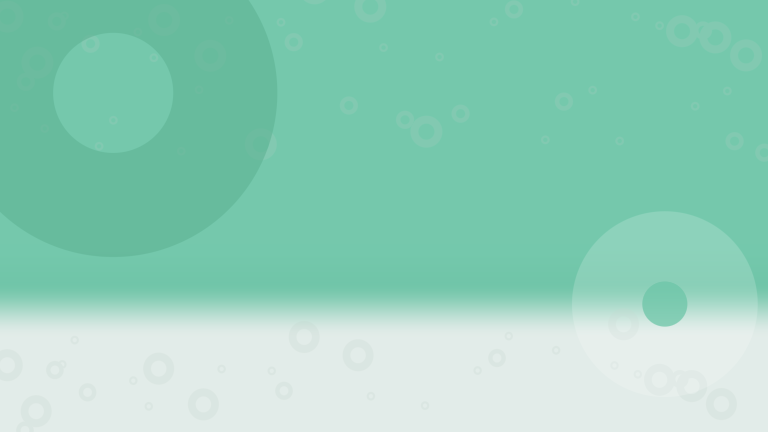
Give the GLSL for this background, as a WebGL 2 fragment shader.

```glsl
#version 300 es
precision highp float;
// Mint field fading to a pale floor, with two large annuli and scattered faint rings.

uniform vec2 u_resolution;
out vec4 fragColor;

const vec3 MINT = vec3(0.457, 0.786, 0.676);
const vec3 MINT_LOW = vec3(0.440, 0.772, 0.660);
const vec3 PALE = vec3(0.886, 0.925, 0.912);
const vec3 DEEP_MINT = vec3(0.367, 0.696, 0.574);
const vec3 RING_GREY = vec3(0.730, 0.800, 0.770);
const float TAU = 6.2831853;
const int RING_COUNT = 48;

float hash(float n) {
  return fract(sin(n * 127.1 + 3.7) * 4375.85);
}

// Coverage of a disc with a soft edge
float disc(vec2 p, vec2 centre, float radius, float soft) {
  return 1.0 - smoothstep(-soft, soft, length(p - centre) - radius);
}

// Coverage of a disc with a round hole
float annulus(vec2 p, vec2 centre, float outer, float inner, float soft) {
  return disc(p, centre, outer, soft) * (1.0 - disc(p, centre, inner, soft));
}

// One band of rings in three sizes, sparser in the middle; y runs downward
float ringBand(vec2 p, float width, float soft) {
  float cover = 0.0;
  for (int i = 0; i < RING_COUNT; i++) {
    float n = float(i);
    float u = fract(n * 0.618034 + 0.07);
    float x = (u - 0.05 * sin(TAU * u)) * width;
    float y = mix(-0.06, 0.36, hash(n));
    float outer = i % 4 == 0 ? 0.037 : (i % 4 == 1 ? 0.021 : 0.010);
    cover = max(cover, annulus(p, vec2(x, y), outer, outer * 0.5, soft));
  }
  return cover;
}

vec3 background(float y) {
  vec3 mint = mix(MINT_LOW, MINT, smoothstep(0.33, 0.44, y));
  return mix(PALE, mint, smoothstep(0.218, 0.347, y));
}

void main() {
  vec2 p = gl_FragCoord.xy / u_resolution.y;
  float width = u_resolution.x / u_resolution.y;
  float soft = 0.75 / u_resolution.y;

  vec3 colour = background(p.y);

  // The same ring band at the top and, slightly narrowed, at the bottom
  vec2 down = vec2(p.x, 1.0 - p.y);
  float rings = ringBand(down, width, soft);
  rings = max(rings, ringBand(vec2(down.x / 0.967, down.y - 0.807), width, soft));
  colour = mix(colour, RING_GREY, 0.19 * rings);

  // Deep annulus at the upper left
  float deep = annulus(p, vec2(0.262, 0.785), 0.380, 0.139, soft);
  colour = mix(colour, DEEP_MINT, 0.6 * deep);

  // White annulus at the lower right, with a mint core
  vec2 lightCentre = vec2(1.539, 0.296);
  float light = annulus(p, lightCentre, 0.215, 0.052, soft);
  colour = mix(colour, vec3(1.0), 0.175 * light);
  colour = mix(colour, MINT, 0.8 * disc(p, lightCentre, 0.052, soft));

  fragColor = vec4(colour, 1.0);
}
```
